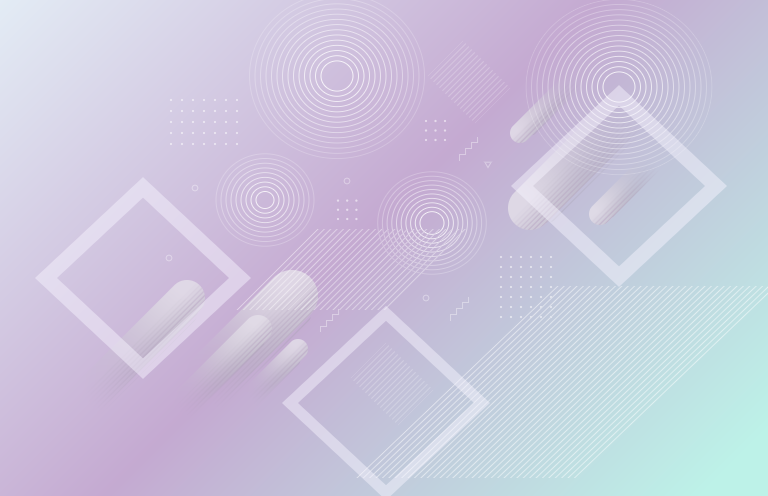
This background is drawn by a Shadertoy shader. Its source:

```glsl
// Pastel diagonal gradient with ring sets, diamond frames, hatching and fading pills.
#define CANVAS_WIDTH 7.68
#define MIST vec3(0.89, 0.925, 0.96)
#define ORCHID vec3(0.77, 0.665, 0.82)
#define AQUA vec3(0.74, 0.95, 0.91)
#define PILL_LIGHT vec3(0.89, 0.87, 0.91)
#define PILL_GREY vec3(0.71, 0.69, 0.75)
#define STROKE 0.005
#define HATCH_STEP 0.064
#define FRAME_ALPHA 0.46

float pixelSize;

// Antialiased coverage of the region where d is negative.
float fill(float d) { return clamp(0.5 - d / pixelSize, 0.0, 1.0); }
float stroke(float d) { return fill(abs(d) - STROKE); }

// Distance to the nearest line of a family spaced by gap.
float repeatLine(float x, float gap) { return abs(x - gap * round(x / gap)); }

// Axes along (x) and across (y) the rising diagonal.
vec2 diagonal(vec2 p) { return vec2(p.x + p.y, p.x - p.y) * 0.70711; }

float rings(vec2 p, vec2 center, float inner, float outer, float gap) {
    float r = length((p - center) * vec2(1.0, 1.06));
    float fade = mix(0.8, 0.2, clamp((r - inner) / (outer - inner), 0.0, 1.0));
    float band = step(inner - 0.5 * gap, r) * fill(r - outer - STROKE);
    return stroke(repeatLine(r - inner, gap)) * band * fade;
}

float diamondFrame(vec2 p, vec2 center, float outer, float inner) {
    vec2 q = abs(p - center) * vec2(1.0, 1.07);
    float d = q.x + q.y;
    return fill((d - outer) * 0.707) * fill((inner - d) * 0.707);
}

// Slanted hatch between two heights; start is its left edge at y = 0.
float slantHatch(vec2 p, vec2 heights, float start, float width, float slope) {
    float u = p.x - p.y * slope - start;
    float inside = fill(heights.x - p.y) * fill(p.y - heights.y)
                 * fill(-u - 0.01) * fill(u - width - 0.01);
    return stroke(repeatLine(u, HATCH_STEP) * 0.707) * inside;
}

float diamondHatch(vec2 p, vec2 center) {
    vec2 q = diagonal(p - center);
    vec2 edge = abs(q) - vec2(0.25, 0.335);
    return stroke(repeatLine(q.y, 0.042)) * fill(max(edge.x, edge.y));
}

float dotGrid(vec2 p, vec2 corner, vec2 count, float gap) {
    vec2 cell = clamp(round((p - corner) / gap), vec2(0.0), count - 1.0);
    return fill(length(p - corner - cell * gap) - 0.011);
}

float zigzag(vec2 p, vec2 start) {
    vec2 q = diagonal(p - start);
    float wave = abs(fract(q.x / 0.085) - 0.5) * 0.085 - 0.021;
    return stroke((q.y - wave) * 0.707) * step(0.0, q.x) * step(q.x, 0.29);
}

// Pill data: head position, radius, signed length along the diagonal.
vec3 paintPill(vec3 col, vec2 p, vec4 pill) {
    vec2 q = diagonal(p - pill.xy);
    float along = q.x * sign(pill.w), len = abs(pill.w);
    float t = clamp(along / len, 0.0, 1.0);

    // Striped shadow on the lower right side.
    vec2 s = vec2(along - 0.12, q.y - 0.45 * pill.z);
    float shadow = fill(length(vec2(s.x - clamp(s.x, 0.0, len), s.y)) - pill.z * 0.75);
    float stripes = fill(repeatLine(q.y, 0.036) - 0.007);
    col = mix(col, PILL_GREY * 0.9, shadow * stripes * 0.35 * (1.0 - t));

    // Rounded body, lit at the head and dissolving toward the tail.
    float body = fill(length(vec2(along - clamp(along, 0.0, len), q.y)) - pill.z);
    float side = smoothstep(-0.4, 1.0, q.y / pill.z);
    float grey = clamp(t * 0.9 + side * 0.45, 0.0, 1.0);
    vec3 tone = mix(PILL_LIGHT, PILL_GREY, grey);
    col = mix(col, tone, body * 0.85 * (1.0 - smoothstep(0.1, 1.0, t)));
    return mix(col, ORCHID * 0.9, body * stripes * side * 0.45 * (1.0 - t));
}

void mainImage(out vec4 fragColor, in vec2 fragCoord) {
    pixelSize = CANVAS_WIDTH / iResolution.x;
    vec2 p = fragCoord * pixelSize;
    float top = iResolution.y * pixelSize;

    // Background sweep from upper left to lower right.
    float sweep = p.x + top - p.y;
    vec3 col = mix(MIST, ORCHID, clamp(sweep / 6.0, 0.0, 1.0));
    col = mix(col, AQUA, clamp((sweep - 6.0) / 6.0, 0.0, 1.0));

    // Fading pills.
    vec4 pills[7] = vec4[7](
        vec4(1.87, 1.98, 0.18, -1.45), vec4(2.92, 2.00, 0.26, -1.35),
        vec4(2.58, 1.67, 0.14, -1.15), vec4(2.98, 1.47, 0.10, -0.70),
        vec4(5.20, 3.63, 0.10, 0.80), vec4(5.30, 2.88, 0.22, 1.45),
        vec4(6.00, 2.82, 0.11, 0.75));
    for (int i = 0; i < 7; i++) col = paintPill(col, p, pills[i]);

    // Hatched panels.
    float white = 0.42 * slantHatch(p, vec2(1.86, 2.67), 0.51, 1.50, 1.0);
    white = max(white, 0.50 * slantHatch(p, vec2(0.18, 2.10), 3.38, 2.20, 1.047));
    white = max(white, 0.24 * diamondHatch(p, vec2(4.69, 4.14)));
    white = max(white, 0.24 * diamondHatch(p, vec2(3.92, 1.12)));

    // Concentric rings.
    white = max(white, rings(p, vec2(3.37, 4.20), 0.16, 0.88, 0.055));
    white = max(white, rings(p, vec2(6.19, 4.09), 0.16, 0.93, 0.055));
    white = max(white, rings(p, vec2(2.65, 2.96), 0.09, 0.51, 0.050));
    white = max(white, rings(p, vec2(4.32, 2.73), 0.12, 0.57, 0.047));

    // Dot grids.
    float dots = dotGrid(p, vec2(1.71, 3.52), vec2(7.0, 5.0), 0.11);
    dots += dotGrid(p, vec2(4.26, 3.56), vec2(3.0), 0.095);
    dots += dotGrid(p, vec2(3.38, 2.77), vec2(3.0), 0.092);
    dots += dotGrid(p, vec2(5.01, 1.79), vec2(6.0, 7.0), 0.100);

    // Small outlines.
    float marks = zigzag(p, vec2(4.58, 3.37)) + zigzag(p, vec2(4.49, 1.77)) + zigzag(p, vec2(3.19, 1.65));
    vec2 bubbles[4] = vec2[4](vec2(1.95, 3.08), vec2(3.47, 3.15), vec2(4.26, 1.98), vec2(1.69, 2.38));
    for (int i = 0; i < 4; i++) marks += stroke(length(p - bubbles[i]) - 0.028);
    vec2 tri = p - vec2(4.88, 3.32);
    marks += stroke(max(abs(tri.x) * 0.866 - tri.y * 0.5, tri.y) - 0.018);
    white = max(white, max(0.55 * dots, 0.38 * marks));
    col = mix(col, vec3(1.0), clamp(white, 0.0, 1.0));

    // Translucent diamond frames.
    float frames = diamondFrame(p, vec2(1.43, 2.18), 1.08, 0.86);
    frames = max(frames, diamondFrame(p, vec2(6.19, 3.10), 1.08, 0.86));
    frames = max(frames, diamondFrame(p, vec2(3.86, 0.93), 1.04, 0.88));
    fragColor = vec4(mix(col, vec3(0.97, 0.96, 1.0), frames * FRAME_ALPHA), 1.0);
}
```
